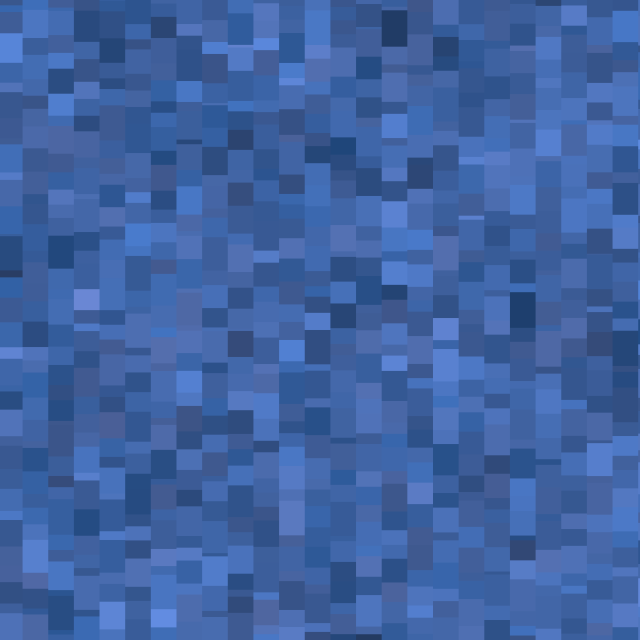
A WebGL 2 fragment shader for this texture:

```glsl
#version 300 es
precision highp float;

uniform vec2 u_resolution;
out vec4 fragColor;

// Layout, in cells per canvas height
const float COLUMNS = 24.95;
const float ROWS = 34.0;
const float COLUMN_PHASE = 0.12;
const float EDGE_JITTER = 0.96;

// Colour: mean, change per unit of tone, change per unit of tint
const vec3 MEAN_BLUE = vec3(0.247, 0.386, 0.634);
const vec3 TONE_AXIS = vec3(0.045, 0.055, 0.084);
const vec3 TINT_AXIS = vec3(0.017, -0.003, -0.014);
const float GRAIN_TONE = 0.9;
const float PATCH_TONE = 1.9;
const float PATCH_SCALE = 6.0;

// Salts that keep the random streams apart
const int SALT_EDGE = 1;
const int SALT_TONE = 2;
const int SALT_TINT = 3;
const int SALT_PATCH = 4;

vec3 hash3(vec2 cell, int salt) {
    uvec3 v = uvec3(ivec3(ivec2(cell), salt)) * 1664525u + 1013904223u;
    v.x += v.y * v.z; v.y += v.z * v.x; v.z += v.x * v.y;
    v ^= v >> 16u;
    v.x += v.y * v.z; v.y += v.z * v.x; v.z += v.x * v.y;
    return vec3(v >> 8u) / 16777216.0;
}

// Bell-shaped random value with zero mean and unit deviation
float bell(vec2 cell, int salt) {
    return 2.0 * (dot(hash3(cell, salt), vec3(1.0)) - 1.5);
}

float cornerSlope(vec2 corner, vec2 offset) {
    float angle = 6.28318 * hash3(corner, SALT_PATCH).x;
    return dot(vec2(cos(angle), sin(angle)), offset);
}

float gradientNoise(vec2 p) {
    vec2 i = floor(p), f = p - i;
    vec2 w = f * f * f * (f * (f * 6.0 - 15.0) + 10.0);
    vec2 e = vec2(1.0, 0.0);
    float low = mix(cornerSlope(i, f), cornerSlope(i + e, f - e), w.x);
    float high = mix(cornerSlope(i + e.yx, f - e.yx), cornerSlope(i + 1.0, f - 1.0), w.x);
    return mix(low, high, w.y);
}

// Flat colour of one block: its own grain plus a broad patch
vec3 blockColor(vec2 cell) {
    vec2 center = (cell + 0.5) / vec2(COLUMNS, ROWS);
    float tone = GRAIN_TONE * bell(cell, SALT_TONE)
               + PATCH_TONE * gradientNoise(center * PATCH_SCALE);
    return MEAN_BLUE + TONE_AXIS * tone + TINT_AXIS * bell(cell, SALT_TINT);
}

// Each half-open row interval holds exactly one jittered edge
vec3 columnColor(float column, float y, float pixel) {
    float row = floor(y + 0.5);
    float edge = row + EDGE_JITTER * (hash3(vec2(column, row), SALT_EDGE).x - 0.5);
    float above = clamp((y - edge) / pixel + 0.5, 0.0, 1.0);
    return mix(blockColor(vec2(column, row - 1.0)), blockColor(vec2(column, row)), above);
}

void main() {
    float pixel = 1.0 / u_resolution.y;
    vec2 grid = gl_FragCoord.xy * pixel * vec2(COLUMNS, ROWS) + vec2(COLUMN_PHASE, 0.0);
    vec2 gridPixel = pixel * vec2(COLUMNS, ROWS);

    // Blend across the nearest column border by pixel coverage
    float border = floor(grid.x + 0.5);
    float right = clamp((grid.x - border) / gridPixel.x + 0.5, 0.0, 1.0);
    vec3 color = mix(columnColor(border - 1.0, grid.y, gridPixel.y),
                     columnColor(border, grid.y, gridPixel.y), right);
    fragColor = vec4(color, 1.0);
}
```
